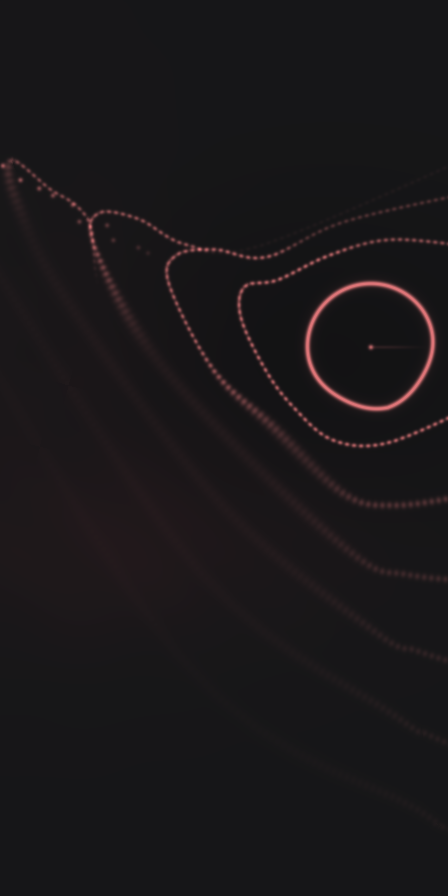
Write a Shadertoy shader that draws this background.

```glsl
// Dim red dotted contour lines spreading from a bright ring over near-black haze.
#define BACKDROP vec3(0.088, 0.088, 0.094)
#define HAZE_TINT vec3(0.038, 0.008, 0.012)
#define ACCENT vec3(0.87, 0.46, 0.47)
#define CORE vec2(0.828, 0.775)
#define CONTOURS 6
#define PIECES 7
#define DOT_SPACING 0.0158
#define LINE_WIDTH 0.0046
#define BLUR_WIDTH 0.0150

const int ANCHORS = 11;

// Each contour anchor follows start + drift * k + bend * k * k, in percent of the width.
const vec2 START[ANCHORS] = vec2[](
    vec2(105, 55), vec2(87, 53.5), vec2(73.5, 57), vec2(62, 62.5), vec2(54.6, 64), vec2(53.8, 71),
    vec2(59.4, 82.8), vec2(65.6, 91), vec2(74.2, 98.2), vec2(86, 99), vec2(103, 92));
const vec2 DRIFT[ANCHORS] = vec2[](
    vec2(0, -14), vec2(-6.5, -8.5), vec2(-12, 2), vec2(-12.5, -6.8), vec2(-14.3, -5.8), vec2(-15.6, -6.5),
    vec2(-10, 2.6), vec2(-5.2, 2), vec2(2.3, 11), vec2(2.3, 13), vec2(0, 18.8));
const vec2 BEND[ANCHORS] = vec2[](
    vec2(0, 2), vec2(-4, 4.6), vec2(-2, -1.6), vec2(-1.5, 0), vec2(-1, -1.2), vec2(-0.4, -0.8),
    vec2(-1.6, -2.6), vec2(0, 1.8), vec2(0.3, 1.1), vec2(0, 0.8), vec2(0, 0));

vec2 anchor(int i, float k) {
    i = clamp(i, 0, ANCHORS - 1);
    return 0.01 * (START[i] + k * (DRIFT[i] + k * BEND[i]));
}

vec2 spline(vec2 a, vec2 b, vec2 c, vec2 d, float t) {
    return b + 0.5 * t * (c - a + t * (2.0 * a - 5.0 * b + 4.0 * c - d
             + t * (3.0 * (b - c) + d - a)));
}

float bell(float d, float width) {
    return exp(-d * d / (width * width));
}

float hash(float n) {
    return fract(sin(n * 91.7) * 4375.5);
}

// Returns distance, arc length and anchor parameter of the nearest curve point.
vec3 nearestOnContour(vec2 p, float k) {
    vec3 nearest = vec3(9.0, 0.0, 0.0);
    float travelled = 0.0;
    vec2 from = anchor(0, k);
    for (int i = 0; i < ANCHORS - 1; i++) {
        vec2 a = anchor(i - 1, k), b = anchor(i, k), c = anchor(i + 1, k), d = anchor(i + 2, k);
        for (int j = 1; j <= PIECES; j++) {
            vec2 to = spline(a, b, c, d, float(j) / float(PIECES));
            vec2 span = to - from;
            float len = max(length(span), 1e-5);
            float h = clamp(dot(p - from, span) / (len * len), 0.0, 1.0);
            float dist = length(p - from - span * h);
            if (dist < nearest.x)
                nearest = vec3(dist, travelled + h * len, float(i) + (float(j - 1) + h) / float(PIECES));
            travelled += len;
            from = to;
        }
    }
    return nearest;
}

float contourLight(vec2 p, float k) {
    vec3 near = nearestOnContour(p, k);
    // Lower limbs drift out of focus, less so toward the right edge.
    float right = smoothstep(7.0, 8.5, near.z);
    float soft = smoothstep(0.0, 0.33, p.y - 1.02 + 0.27 * k) * smoothstep(3.7, 4.5, near.z);
    float blur = soft * (1.0 - 0.7 * right);
    float dimmed = mix(0.26 / (1.0 + 0.7 * k), 0.6 / (1.0 + 0.45 * k), right);
    float crest = mix(max(0.0, 0.7 - 0.31 * k), 1.0, smoothstep(1.4, 2.0, near.z));
    // Beads merge into a solid stroke around the left bulge.
    float beads = 0.5 + 0.5 * cos(6.2832 * near.y / DOT_SPACING);
    float solid = max(blur, 0.75 * bell(near.z - 4.5, 0.6));
    float dotted = mix(0.3 + 0.7 * beads, 0.82 + 0.18 * beads, solid);
    float strength = 0.74 * (1.0 - 0.13 * k) * mix(1.0, dimmed, soft) * crest;
    return strength * dotted * bell(near.x, mix(LINE_WIDTH, BLUR_WIDTH, blur));
}

float ringLight(vec2 p) {
    vec2 q = p - CORE;
    float r = max(length(q), 1e-4);
    float fromTip = acos(clamp(dot(q / r, vec2(0.267, 0.9637)), -1.0, 1.0));
    float radius = 0.142 - 0.010 * bell(fromTip - 0.75, 0.6);
    float d = abs(r - radius);
    float trail = smoothstep(0.0, 0.01, q.x) * smoothstep(0.14, 0.02, q.x);
    return bell(d, 0.0058) + 0.05 * bell(d, 0.018) + 0.8 * bell(r, 0.0055)
         + 0.12 * trail * bell(q.y, 0.004);
}

// Loose sparks below the upper left crest.
float sparkLight(vec2 p) {
    float light = 0.0;
    for (int i = 0; i < 10; i++) {
        float n = float(i);
        vec2 spot = mix(vec2(0.0, 0.375), vec2(0.34, 0.575), n / 9.0);
        spot += 0.025 * (vec2(hash(n + 1.0), hash(n + 21.0)) - 0.5);
        light += mix(0.6, 0.12, n / 9.0) * bell(length(p - spot), 0.0055);
    }
    return light;
}

void mainImage(out vec4 fragColor, in vec2 fragCoord) {
    // Width spans 0..1, height 0..2 measured downward.
    vec2 uv = fragCoord / iResolution.xy;
    vec2 p = vec2(uv.x, 2.0 * (1.0 - uv.y));

    // Backdrop, mottled haze and the darker hollow around the ring.
    float mottle = 0.85 + 0.15 * sin(19.0 * p.x + 2.0 * sin(8.0 * p.y)) * sin(15.0 * p.y - 6.0 * p.x);
    float haze = bell(length((p - vec2(0.28, 1.22)) / vec2(0.48, 0.2)), 1.0)
               + 0.55 * bell(length((p - vec2(0.14, 0.85)) / vec2(0.32, 0.42)), 1.0);
    float hollow = bell(length((p - vec2(0.72, 0.8)) / vec2(0.5, 0.36)), 1.0);
    vec3 color = BACKDROP - 0.016 * hollow + HAZE_TINT * haze * mottle;

    float light = ringLight(p) + sparkLight(p);
    for (int k = 0; k < CONTOURS; k++) light += contourLight(p, float(k));
    fragColor = vec4(mix(color, ACCENT, min(light, 1.0)), 1.0);
}
```
